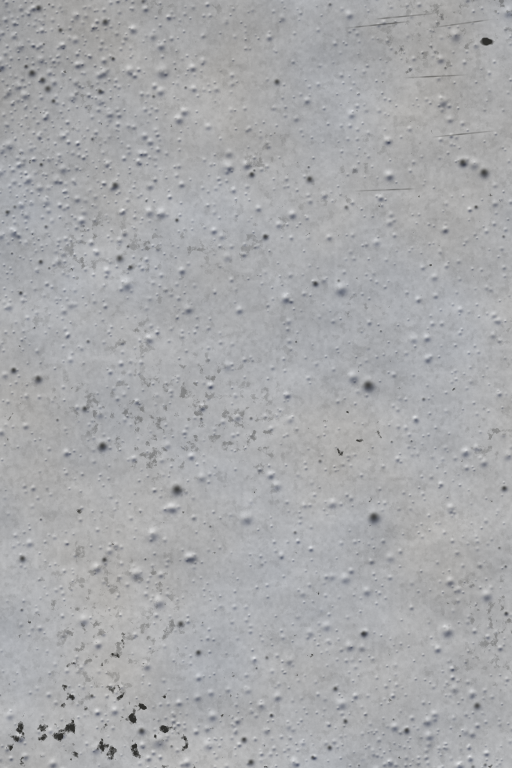
This texture is drawn by a Shadertoy shader. Its source:

```glsl
#define PAINT vec3(0.687, 0.688, 0.690)
#define GRIME vec3(0.13, 0.13, 0.12)
#define SHADOW_TINT vec3(1.08, 1.03, 0.86)
#define FINE_CELLS 105.0
#define MEDIUM_CELLS 62.0
#define LARGE_CELLS 25.0
#define RELIEF 0.40
#define GRAIN 0.085
#define MOTTLE 0.10
#define SCRATCHES 6

vec3 hash3(vec2 p) {
    vec3 q = fract(p.xyx * vec3(0.1031, 0.1030, 0.0973));
    q += dot(q, q.yxz + 33.33);
    return fract((q.xxy + q.yzz) * q.zyx);
}

float noise(vec2 p) {
    vec2 i = floor(p), f = fract(p);
    f = f * f * (3.0 - 2.0 * f);
    return mix(mix(hash3(i).x, hash3(i + vec2(1, 0)).x, f.x),
               mix(hash3(i + vec2(0, 1)).x, hash3(i + vec2(1, 1)).x, f.x), f.y);
}

float fbm(vec2 p) {
    float sum = 0.0, amp = 0.5;
    for (int i = 0; i < 4; i++) {
        sum += amp * noise(p);
        p = mat2(1.6, 1.2, -1.2, 1.6) * p + 17.3;
        amp *= 0.5;
    }
    return sum / 0.9375;
}

// Soft elliptical region, 1 at its centre
float region(vec2 p, vec2 centre, vec2 size) {
    vec2 d = (p - centre) / size;
    return exp(-dot(d, d));
}

// Blisters crowd the upper left corner and the lower right edge
float crowding(vec2 p) {
    return region(p, vec2(0.0, 0.88), vec2(0.19, 0.24))
         + 0.6 * region(p, vec2(0.55, 0.0), vec2(0.30, 0.10));
}

// Scattered blisters: x is relief lit from above, y is a dark pit
vec2 blisters(vec2 p, float cells, float sparse, float crowded, float pitShare) {
    vec2 cell = floor(p * cells), result = vec2(0);
    for (int y = -1; y <= 1; y++)
    for (int x = -1; x <= 1; x++) {
        vec2 id = cell + vec2(x, y);
        vec3 place = hash3(id + cells * 3.0), kind = hash3(id + cells * 7.0 + 41.0);
        float chance = sparse + crowded * crowding((id + 0.5) / cells);
        if (place.z > chance) continue;
        float radius = mix(0.16, 0.31, kind.x * kind.x);
        vec2 d = (p * cells - id - place.xy) / radius;
        float dome = exp(-dot(d, d));
        result.x += (d.y - 0.25 * d.x - 0.12) * dome * mix(0.45, 1.0, kind.y);
        result.y += step(kind.z, pitShare) * exp(-1.6 * dot(d, d));
    }
    return result;
}

// Thin, nearly level scratches near the upper right edge
float scratches(vec2 p, float pixel) {
    float sum = 0.0;
    for (int i = 0; i < SCRATCHES; i++) {
        vec3 h = hash3(vec2(float(i) * 5.0 + 2.0, 9.0));
        vec2 d = p - vec2(mix(0.48, 0.65, h.x), mix(0.74, 0.98, h.y));
        float across = abs(d.y - d.x * mix(0.03, 0.15, h.z));
        float width = max(0.0009, 0.5 * pixel);
        float along = 1.0 - smoothstep(0.02, 0.045, abs(d.x));
        sum += along * (1.0 - smoothstep(0.0, 2.0 * width, across));
    }
    return sum * (0.3 + 0.7 * noise(p * 90.0));
}

// Mould colonies, faint stains and one large chip
float grime(vec2 p) {
    float colony = region(p, vec2(0.10, 0.04), vec2(0.16, 0.055))
                 + 0.35 * region(p, vec2(0.16, 0.14), vec2(0.18, 0.07))
                 + 0.6 * region(p, vec2(0.46, 0.42), vec2(0.07, 0.025));
    float flecks = fbm(p * 75.0 + 8.0);
    float mould = smoothstep(0.0, 0.14, flecks - 0.82 + 0.23 * min(colony, 1.0));
    float stain = smoothstep(0.52, 0.75, fbm(p * 9.0 + 31.0));
    float dust = smoothstep(0.56, 0.78, fbm(p * 130.0)) * (0.12 + 0.45 * stain);
    vec2 chip = (p - vec2(0.634, 0.946)) * vec2(1.0, 1.6);
    float edge = length(chip) + 0.004 * (noise(p * 240.0) - 0.5);
    return max(max(mould, 0.6 * dust), 1.0 - smoothstep(0.005, 0.010, edge));
}

void mainImage(out vec4 fragColor, in vec2 fragCoord) {
    vec2 p = fragCoord / iResolution.y;

    // Uneven paint with faint level brush streaks
    float tone = MOTTLE * (fbm(p * vec2(8.0, 15.0)) - 0.5);
    tone += 0.6 * MOTTLE * (fbm(p * vec2(28.0, 55.0) + 5.0) - 0.5);
    tone += GRAIN * (fbm(p * 210.0) - 0.5);
    tone -= 0.05 * region(p, vec2(0.0, 1.0), vec2(0.22, 0.35));
    tone -= 0.02 * smoothstep(0.75, 1.0, p.y);
    float coolness = fbm(p * 7.0 + 60.0) - 0.42;
    vec3 color = PAINT + tone + vec3(-0.03, -0.005, 0.035) * coolness;

    // Relief of three blister sizes
    vec2 bumps = 0.65 * blisters(p, FINE_CELLS, 0.22, 0.55, 0.02);
    bumps += blisters(p, MEDIUM_CELLS, 0.07, 0.55, 0.08);
    bumps += 1.1 * blisters(p * 1.7, LARGE_CELLS, 0.07, 0.10, 0.22);
    float relief = RELIEF * bumps.x;
    color += max(relief, 0.0) + min(relief, 0.0) * SHADOW_TINT * 1.25;

    // Dirt and damage
    color = mix(color, GRIME, clamp(0.65 * bumps.y, 0.0, 0.8));
    color = mix(color, GRIME, 0.9 * grime(p));
    color = mix(color, GRIME, 0.45 * clamp(scratches(p, 1.0 / iResolution.y), 0.0, 1.0));
    fragColor = vec4(clamp(color, 0.0, 1.0), 1.0);
}
```
